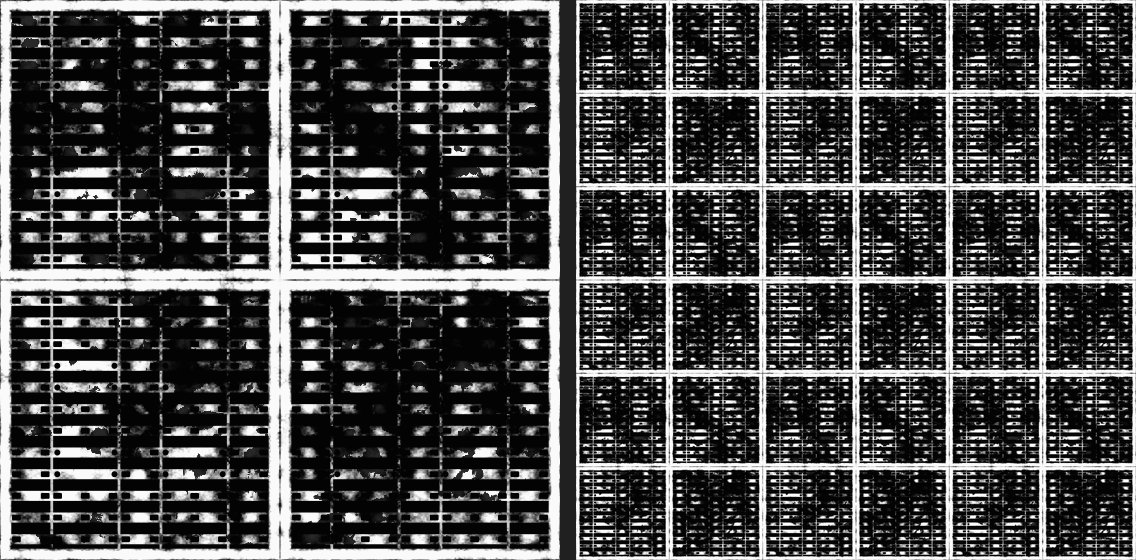
Left, the tile; right, the same tile 3 across and 3 down.
A WebGL 1 fragment shader for this texture map:

```glsl
precision highp float;
uniform vec2 u_resolution;

#define PANELS 2.0
#define PANEL_SIZE 384.0
#define INNER_HALF 176.5
#define ROWS 12.0
#define ROW_PITCH 29.73
#define ROW_HALF 6.9
#define HOLE_HALF vec2(6.0, 4.0)
#define DOT_RADIUS 4.1
#define RIB_HALF 1.9
#define GRIME 0.62
#define BLACK 0.01
#define WHITE 0.98

float hash(vec2 cell) {
  return fract(sin(dot(cell, vec2(127.1, 311.7))) * 43758.5453);
}

// Value noise that wraps after freq cells
float wrapNoise(vec2 uv, float freq, float seed) {
  vec2 p = uv * freq;
  vec2 i = floor(p);
  vec2 f = p - i;
  f = f * f * (3.0 - 2.0 * f);
  vec2 a = mod(i, freq) + seed;
  vec2 b = mod(i + 1.0, freq) + seed;
  return mix(mix(hash(a), hash(vec2(b.x, a.y)), f.x),
             mix(hash(vec2(a.x, b.y)), hash(b), f.x), f.y);
}

float fbm(vec2 uv, float freq, float seed) {
  float sum = 0.0;
  float amp = 0.5;
  for (int i = 0; i < 5; i++) {
    sum += amp * wrapNoise(uv, freq, seed);
    freq *= 2.0;
    amp *= 0.55;
    seed += 17.0;
  }
  return sum / 1.055;
}

float roundBox(vec2 p, vec2 halfSize, float radius) {
  vec2 q = abs(p) - halfSize + radius;
  return length(max(q, 0.0)) + min(max(q.x, q.y), 0.0) - radius;
}

float slot(float x, float y) {
  return roundBox(vec2(x, y), HOLE_HALF, 1.8);
}

// Distance to the punched holes; x is mirrored about the panel centre
float holeDistance(float x, float y, float row) {
  float d = min(slot(x - 19.5, y), min(slot(x - 130.0, y), slot(x - 169.5, y)));
  float dottedRow = step(abs(abs(row - 0.5 * (ROWS - 1.0)) - 2.0), 0.75);
  float nearest = clamp(floor((x - 75.0) / 38.0 + 0.5), -1.0, 1.0);
  float slots = slot(x - 75.0 - 38.0 * nearest, y);
  float dots = length(vec2(abs(x - 74.2) - 39.2, y)) - DOT_RADIUS;
  return min(d, mix(slots, dots, dottedRow));
}

float cover(float d, float pixel) {
  return clamp(0.5 - d / pixel, 0.0, 1.0);
}

float worn(float wear) {
  return 1.0 - smoothstep(0.52, 0.92, wear);
}

void main() {
  vec2 uv = gl_FragCoord.xy / u_resolution;
  float pixel = PANELS * PANEL_SIZE / min(u_resolution.x, u_resolution.y);
  vec2 p = (fract(uv * PANELS) - 0.5) * PANEL_SIZE;
  vec2 m = abs(p);
  float reach = max(m.x, m.y);

  // Wear shared by every part
  float broad = fbm(uv, 9.0, 3.0);
  float fine = fbm(uv, 40.0, 71.0);
  float speck = wrapNoise(uv, 300.0, 29.0);
  vec2 warped = uv + 0.03 * (vec2(broad, fine) - 0.5);
  float flake = fbm(warped, 24.0, 131.0);
  float grime = GRIME * (fine + broad) + 0.10 * (speck - 0.5);

  // Light rows with shading around the holes
  float row = clamp(floor(p.y / ROW_PITCH + 0.5 * ROWS), 0.0, ROWS - 1.0);
  float rowY = p.y - (row + 0.5 - 0.5 * ROWS) * ROW_PITCH;
  float rowD = abs(rowY) - ROW_HALF;
  float holeD = holeDistance(m.x, rowY, row);
  float clean = smoothstep(-1.0, 13.0, holeD) * mix(0.5, 1.0, smoothstep(0.0, 4.0, -rowD));
  float strip = worn(grime + 0.17 * (1.0 - clean));
  float chip = smoothstep(0.56, 0.59, flake + 0.5 * (broad - 0.5));
  strip *= 1.0 - 0.85 * chip;
  strip *= 1.0 - cover(holeD, pixel);

  // Dark bars crossed by thin ribs
  float ribD = abs(abs(m.x - 74.9) - 46.1) - RIB_HALF;
  float rib = 0.8 * worn(grime + 0.06 + 0.25 * (speck - 0.5));
  float shade = cover(ribD, pixel) * rib;
  shade = mix(shade, strip, cover(rowD, pixel));

  // White frame with a ragged inner edge and a scratched seam
  float seamD = 0.5 * PANEL_SIZE - reach;
  float innerEdge = 1.0 - smoothstep(0.0, 6.0, reach - INNER_HALF);
  float seamHalo = exp(-seamD / 2.0);
  float frameWear = 0.6 * fine + 0.22 * broad + 0.16 * (speck - 0.5);
  float frame = worn(frameWear + 0.30 * innerEdge + 0.30 * seamHalo);
  frame *= 1.0 - 0.8 * cover(seamD - 0.6, pixel) * smoothstep(0.2, 0.5, fine);
  shade = mix(frame, shade, cover(reach - INNER_HALF, pixel));

  gl_FragColor = vec4(vec3(mix(BLACK, WHITE, shade)), 1.0);
}
```
